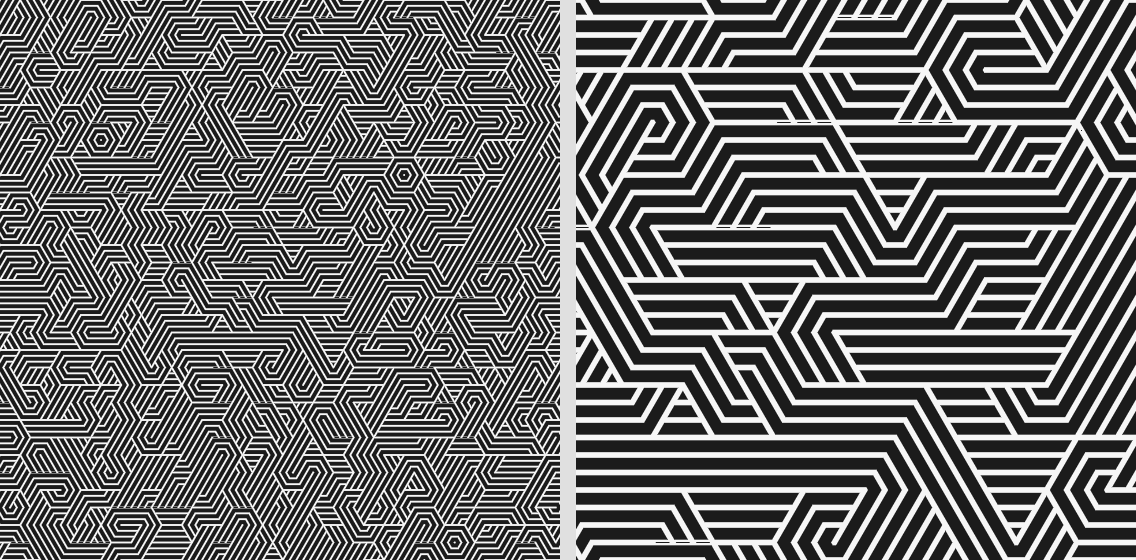
Left, the full canvas; right, a detail of the centre.
Give the GLSL for this pattern, as a WebGL 1 fragment shader.

```glsl
precision highp float;
// Striped maze on a triangular grid: every triangle is filled with stripes
// parallel to one of its sides. Neighbours share a random weight per edge and
// follow their heaviest edge, so stripes run on, bend or stop at a border line.

uniform vec2 u_resolution;

const float ROWS = 32.0;             // triangle rows over the canvas height
const float STRIPES = 3.0;           // stripes per row
const float HALF_WIDTH = 0.054;      // half line width, in rows
const float CLUSTERING = 0.6;        // strength of the weight shared by a block
const vec2 BLOCK = vec2(2.0, 3.0);   // block size: across and along the edges
const vec3 BIAS = vec3(0.10, -0.08, 0.16); // preference for flat, falling, rising
const vec3 INK = vec3(0.105);
const vec3 LINE = vec3(0.965);

// Unit normals of the three edge directions
const vec2 NORMAL_FLAT = vec2(0.0, 1.0);
const vec2 NORMAL_FALL = vec2(-0.8660254, -0.5);
const vec2 NORMAL_RISE = vec2(0.8660254, -0.5);

float hash(vec3 p) {
    return fract(sin(dot(p, vec3(127.1, 311.7, 74.7))) * 43758.5453);
}

// Heights of a point along the three normals; grid lines lie at integers
vec3 gridHeights(vec2 p) {
    return vec3(dot(p, NORMAL_FLAT), dot(p, NORMAL_FALL), dot(p, NORMAL_RISE));
}

// Random weight of an edge, partly shared with the edges of its block
float edgeWeight(float line, float along, float direction) {
    vec2 edge = vec2(line, along);
    float ownWeight = hash(vec3(edge, direction + 1.0));
    float blockWeight = hash(vec3(floor(edge / BLOCK), direction + 11.0));
    return ownWeight + CLUSTERING * blockWeight;
}

// Mask of the stripe direction in the triangle that holds p
vec3 stripeDirection(vec2 p) {
    vec3 h = gridHeights(p);
    vec3 cell = floor(h);
    float flipped = step(1.5, dot(h - cell, vec3(1.0)));
    vec3 line = cell + flipped;
    vec3 weight = BIAS + vec3(edgeWeight(line.x, cell.y, 0.0),
                              edgeWeight(line.y, cell.z, 1.0),
                              edgeWeight(line.z, cell.x, 2.0));
    if (weight.x >= max(weight.y, weight.z)) return vec3(1.0, 0.0, 0.0);
    return weight.y >= weight.z ? vec3(0.0, 1.0, 0.0) : vec3(0.0, 0.0, 1.0);
}

// Distance to a grid line if the triangle mirrored across it is parallel to it
float borderDistance(vec2 p, vec2 normal, float offset, vec3 axis) {
    vec3 mirrored = stripeDirection(p - 2.0 * offset * normal);
    return dot(mirrored, axis) > 0.5 ? abs(offset) : 1.0;
}

void main() {
    float pixel = ROWS / u_resolution.y;
    vec2 p = gl_FragCoord.xy * pixel;
    vec3 h = gridHeights(p);

    // Stripes of this triangle
    float across = dot(h, stripeDirection(p)) * STRIPES;
    float dist = abs(across - floor(across + 0.5)) / STRIPES;

    // Border lines of the neighbouring triangles
    vec3 offset = h - floor(h + 0.5);
    dist = min(dist, borderDistance(p, NORMAL_FLAT, offset.x, vec3(1.0, 0.0, 0.0)));
    dist = min(dist, borderDistance(p, NORMAL_FALL, offset.y, vec3(0.0, 1.0, 0.0)));
    dist = min(dist, borderDistance(p, NORMAL_RISE, offset.z, vec3(0.0, 0.0, 1.0)));

    // Smooth line edges over one pixel
    float coverage = clamp((HALF_WIDTH - dist) / pixel + 0.5, 0.0, 1.0);
    gl_FragColor = vec4(mix(INK, LINE, coverage), 1.0);
}
```
